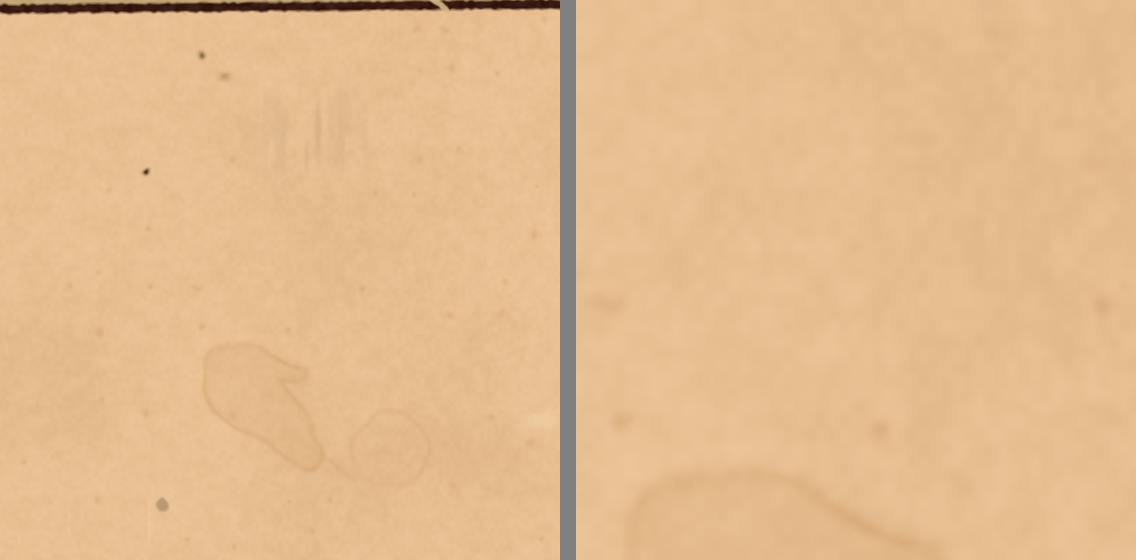
Left, the full canvas; right, a detail of the centre.
Give the GLSL for this texture, as a three.js fragment shader.

```glsl
// Aged tan paper under a dark ruled ink line along the top edge.
// Layered value noise gives the mottling; distance functions draw the ink,
// tide-marked water stains, specks and rubbed streaks.
varying vec2 vUv;

const vec3 PAPER       = vec3(0.904, 0.746, 0.566);
const vec3 MARGIN      = vec3(0.760, 0.655, 0.465);
const vec3 INK         = vec3(0.205, 0.095, 0.065);
const vec3 INK_EDGE    = vec3(0.500, 0.360, 0.235);
const vec3 STAIN       = vec3(0.790, 0.590, 0.370);
const vec3 SPECK       = vec3(0.400, 0.310, 0.150);
const vec3 DARK_SPECK  = vec3(0.200, 0.150, 0.080);
const vec3 GREY_SMUDGE = vec3(0.660, 0.550, 0.410);
const vec3 PALE        = vec3(0.945, 0.830, 0.660);
const float LINE_LEFT  = 0.9838;   // height of the ink line at each side
const float LINE_RIGHT = 0.9925;
const float LINE_HALF  = 0.0082;
const float CLOUD_GAIN = 0.050;
const float GRAIN_GAIN = 0.036;
const float FIBRE_GAIN = 0.020;

float hash(vec2 p) {
  vec3 q = fract(vec3(p.xyx) * 0.1031);
  q += dot(q, q.yzx + 33.33);
  return fract((q.x + q.y) * q.z);
}

float noise(vec2 p) {
  vec2 i = floor(p), f = fract(p);
  f = f * f * (3.0 - 2.0 * f);
  return mix(mix(hash(i), hash(i + vec2(1.0, 0.0)), f.x),
             mix(hash(i + vec2(0.0, 1.0)), hash(i + 1.0), f.x), f.y);
}

float fbm(vec2 p) {
  float sum = 0.0, gain = 0.5;
  for (int i = 0; i < 4; i++) {
    sum += gain * noise(p);
    p = p * 2.03 + 17.3;
    gain *= 0.5;
  }
  return sum / 0.9375;
}

// Capsule whose radius runs from ra at a to rb at b
float taper(vec2 p, vec2 a, vec2 b, float ra, float rb) {
  vec2 ab = b - a;
  float t = clamp(dot(p - a, ab) / dot(ab, ab), 0.0, 1.0);
  return length(p - a - ab * t) - mix(ra, rb, t);
}

// Soft bell of given half sizes
float blob(vec2 p, vec2 centre, vec2 size) {
  vec2 q = (p - centre) / size;
  return exp(-dot(q, q));
}

float ring(float d, float width) {
  return exp(-d * d / (width * width));
}

// Mottled ground: broad clouds, felt-like grain and fine fibre
vec3 paper(vec2 p) {
  float cloud = fbm(p * 4.0 + 3.7) - 0.5;
  float grain = fbm(p * 48.0) - 0.5;
  float fibre = noise(p * vec2(150.0, 125.0)) - 0.5;
  float tone = CLOUD_GAIN * cloud + GRAIN_GAIN * grain + FIBRE_GAIN * fibre;
  return PAPER + tone * vec3(0.85, 1.0, 1.1);
}

// Faint freckles, one in some cells of a grid
float freckles(vec2 p) {
  vec2 cell = floor(p * 13.0);
  vec2 centre = (cell + 0.25 + 0.5 * vec2(hash(cell + 5.1), hash(cell + 9.7))) / 13.0;
  float size = mix(0.003, 0.008, hash(cell + 2.3));
  return step(0.80, hash(cell + 31.0)) * blob(p, centre, vec2(size));
}

vec3 addStains(vec3 col, vec2 p) {
  vec2 w = p + 0.022 * (vec2(noise(p * 19.0), noise(p * 19.0 + 40.0)) - 0.5);
  float body = taper(w, vec2(0.433, 0.318), vec2(0.550, 0.193), 0.068, 0.027);
  float lobe = taper(w, vec2(0.430, 0.352), vec2(0.538, 0.328), 0.030, 0.015);
  float tide = min(body, lobe);
  float tail = taper(w, vec2(0.565, 0.200), vec2(0.640, 0.145), 0.0, 0.0);
  float wear = mix(0.4, 1.0, noise(p * 14.0 + 8.0));
  col = mix(col, STAIN, 0.12 * smoothstep(0.006, -0.012, tide));
  col = mix(col, STAIN, 0.42 * wear * ring(tide, 0.0055));
  col = mix(col, STAIN, 0.25 * wear * ring(tail, 0.005));
  float lowRing = length(w - vec2(0.700, 0.195)) - 0.065;
  float sideRing = length(w - vec2(0.885, 0.380)) - 0.052;
  col = mix(col, STAIN, 0.20 * wear * (ring(lowRing, 0.006) + 0.5 * ring(sideRing, 0.007)));
  return mix(col, STAIN, 0.12 * blob(p, vec2(0.80, 0.18), vec2(0.17, 0.07)));
}

vec3 addMarks(vec3 col, vec2 p) {
  vec2 w = p + 0.005 * (vec2(noise(p * 90.0), noise(p * 90.0 + 20.0)) - 0.5);
  col = mix(col, STAIN, 0.32 * freckles(w));
  col = mix(col, SPECK, 0.75 * blob(w, vec2(0.360, 0.901), vec2(0.006)));
  col = mix(col, STAIN * 0.88, 0.60 * blob(w, vec2(0.401, 0.863), vec2(0.011, 0.007)));
  col = mix(col, DARK_SPECK, 0.95 * blob(w, vec2(0.260, 0.693), vec2(0.0055, 0.0045)));
  float disc = length(w - vec2(0.290, 0.099)) - 0.011;
  col = mix(col, GREY_SMUDGE, 0.75 * smoothstep(0.004, -0.004, disc));
  // Rubbed vertical streaks, grey above and pale below
  float streak = smoothstep(0.35, 0.9, noise(p * vec2(95.0, 14.0)));
  col = mix(col, GREY_SMUDGE, 0.26 * streak * blob(p, vec2(0.56, 0.76), vec2(0.08, 0.07)));
  float scratch = blob(p, vec2(0.123, 0.075), vec2(0.004, 0.035))
                + blob(p, vec2(0.267, 0.060), vec2(0.004, 0.035));
  col = mix(col, PALE, 0.55 * scratch * noise(p * 110.0));
  return mix(col, PALE, 0.55 * blob(w, vec2(0.965, 0.250), vec2(0.035, 0.016)));
}

// Ragged ink rule, the margin beyond it and one slanted scrape
vec3 addRule(vec3 col, vec2 p) {
  float ragged = 0.0035 * (noise(p * vec2(120.0, 90.0)) - 0.5);
  float h = p.y - mix(LINE_LEFT, LINE_RIGHT, p.x);
  float d = abs(h) - LINE_HALF + ragged;
  col = mix(col, MARGIN + 0.06 * (fbm(p * 60.0) - 0.5), smoothstep(0.0, 0.006, h));
  col = mix(col, INK_EDGE, 0.75 * smoothstep(0.0035, -0.001, d));
  col = mix(col, INK + 0.07 * (noise(p * 130.0) - 0.5), smoothstep(0.0005, -0.0035, d));
  float scrape = taper(p, vec2(0.772, 1.004), vec2(0.797, 0.981), 0.006, 0.004);
  return mix(col, mix(MARGIN, PALE, 0.4), 0.9 * smoothstep(0.003, -0.002, scrape + ragged));
}

void main() {
  vec3 col = paper(vUv);
  col = addStains(col, vUv);
  col = addMarks(col, vUv);
  col = addRule(col, vUv);
  gl_FragColor = vec4(clamp(col, 0.0, 1.0), 1.0);
}
```
